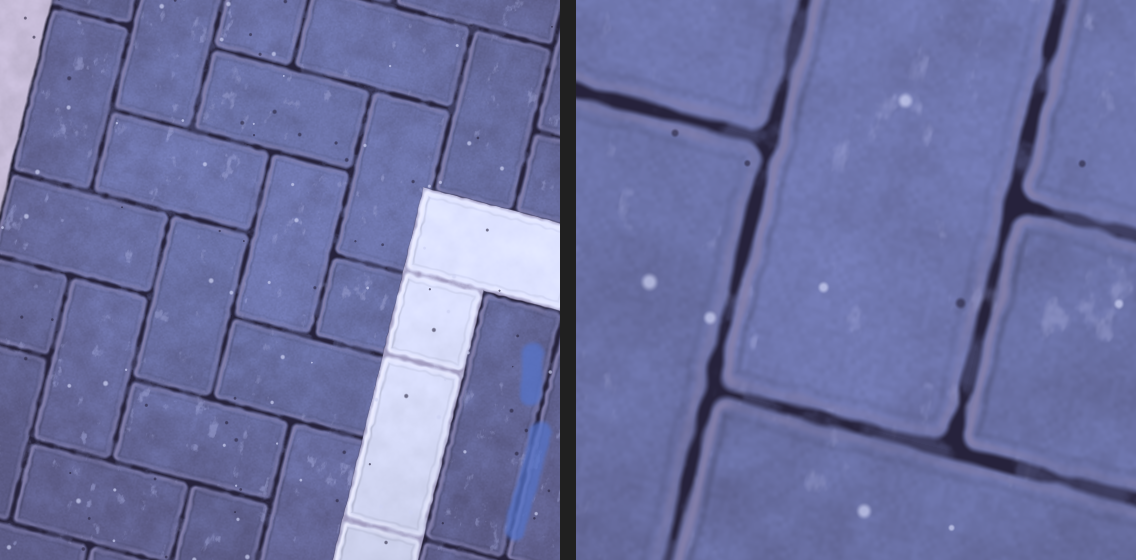
Left: the whole. Right: its middle third, enlarged.
Reproduce this texture procedurally as a WebGL 2 fragment shader.

```glsl
#version 300 es
precision highp float;
// Tilted herringbone paving with a pale L-shaped band of bricks at the right.
// Each point finds the brick that holds it; a rounded box distance then gives
// joint, rim and face. Noise adds wear, specks and tone; two paint strokes end it.
uniform vec2 u_resolution;
out vec4 fragColor;

const vec3 BLUE_FACE = vec3(0.425, 0.455, 0.670);
const vec3 GREY_FACE = vec3(0.365, 0.365, 0.540);
const vec3 PALE_FACE = vec3(0.850, 0.870, 0.985);
const vec3 DARK_JOINT = vec3(0.150, 0.135, 0.235);
const vec3 PALE_JOINT = vec3(0.640, 0.620, 0.760);
const vec3 DARK_RIM = vec3(0.520, 0.500, 0.670);
const vec3 PALE_RIM = vec3(0.930, 0.930, 1.000);
const vec3 KERB = vec3(0.770, 0.730, 0.840);
const vec3 PAINT = vec3(0.330, 0.450, 0.790);
const vec2 BAND_CORNER = vec2(3.88, -0.03);

float hash(vec2 p) {
  return fract(sin(dot(p, vec2(127.1, 311.7))) * 43758.5453);
}

float noise(vec2 p) {
  vec2 i = floor(p), f = fract(p);
  f = f * f * (3.0 - 2.0 * f);
  return mix(mix(hash(i), hash(i + vec2(1, 0)), f.x),
             mix(hash(i + vec2(0, 1)), hash(i + vec2(1, 1)), f.x), f.y);
}

float fbm(vec2 p) {
  float sum = 0.0, gain = 0.5;
  for (int i = 0; i < 4; i++) {
    sum += gain * noise(p);
    p = p * 2.1 + 7.3;
    gain *= 0.5;
  }
  return sum / 0.9375;
}

float roundBox(vec2 p, vec2 halfSize, float radius) {
  vec2 q = abs(p) - halfSize + radius;
  return length(max(q, 0.0)) + min(max(q.x, q.y), 0.0) - radius;
}

float segment(vec2 p, vec2 a, vec2 b) {
  vec2 pa = p - a, ba = b - a;
  return length(pa - ba * clamp(dot(pa, ba) / dot(ba, ba), 0.0, 1.0));
}

// Bricks are returned as (corner, size) in units of one brick width.
vec4 herringbone(vec2 p) {
  vec2 cell = floor(p);
  float k = mod(cell.x + cell.y, 4.0);
  return k < 2.0 ? vec4(cell - vec2(k, 0), 2, 1) : vec4(cell - vec2(0, k - 2.0), 1, 2);
}

vec4 bandBrick(vec2 p) {
  if (p.y < 1.0) return vec4(2.0 * floor(p.x / 2.0), 0, 2, 1);
  if (p.x < 1.0) return p.y < 2.0 ? vec4(0, 1, 1, 1) : vec4(0, 2.0 * floor(p.y / 2.0), 1, 2);
  return vec4(floor(p.x), 1.0 + 3.0 * floor((p.y - 1.0) / 3.0), 1, 3);
}

vec3 paver(vec2 p, vec4 brick, vec3 face, vec3 rimColour, vec3 joint, float aa) {
  vec2 halfSize = 0.5 * brick.zw;
  vec2 q = p - brick.xy - halfSize;
  float d = roundBox(q, halfSize - 0.030, 0.06) + 0.022 * (noise(p * 11.0) - 0.5);
  float wear = fbm(p * 6.0 + 3.0);
  float leftSide = smoothstep(0.12, 0.06, q.x + halfSize.x);
  vec3 col = face * (0.97 + 0.06 * hash(brick.xy + 2.0));
  // worn rim, brightest along the left side, with a faint crease inside it
  col *= 1.0 - 0.12 * smoothstep(0.025, 0.0, abs(d + 0.065)) * (0.4 + leftSide);
  float rim = smoothstep(0.026 + aa, 0.0, abs(d + 0.020));
  col = mix(col, rimColour, rim * mix(0.75 * wear, 0.85, leftSide));
  float groove = smoothstep(-0.005 - aa, 0.018 + aa, d);
  return mix(col, joint, groove * mix(0.65, 1.0, smoothstep(0.3, 0.55, wear)));
}

// Scattered round marks, one possible per grid cell.
float specks(vec2 p, float density, float seed) {
  vec2 cell = floor(p);
  vec2 centre = 0.25 + 0.5 * vec2(hash(cell + seed), hash(cell + seed + 5.0));
  float radius = 0.08 + 0.14 * hash(cell + seed + 9.0);
  return step(hash(cell + seed + 13.0), density)
       * smoothstep(radius, radius * 0.3, length(fract(p) - centre));
}

void main() {
  // canvas with y downward, then skewed brick axes
  vec2 uv = gl_FragCoord.xy / u_resolution;
  uv.y = 1.0 - uv.y;
  mat2 brickAxes = mat2(0.1436, 0.0371, -0.0361, 0.1478);
  vec2 p = inverse(brickAxes) * (uv - vec2(0.198, 0.195));
  float aa = 7.0 / min(u_resolution.x, u_resolution.y);

  // uneven light and face texture
  float light = smoothstep(0.80, 0.12, distance(uv, vec2(0.55, 0.36)));
  float grain = fbm(p * 5.0) - 0.5;
  vec3 face = mix(GREY_FACE, BLUE_FACE, clamp(light + 0.6 * grain, 0.0, 1.0));
  face *= 1.0 + 0.10 * grain + 0.06 * (noise(p * 45.0) - 0.5);
  float scuff = smoothstep(0.68, 0.85, fbm(p * vec2(8.0, 5.0) + 20.0));
  face = mix(face, vec3(0.62, 0.64, 0.83), 0.5 * scuff);
  vec3 paleFace = PALE_FACE * (1.0 - 0.07 * smoothstep(0.5, 1.0, uv.y) + 0.07 * grain);

  // field and panel, the panel holding the pale band
  vec2 b = p - BAND_CORNER + 0.016 * (noise(p * 14.0) - 0.5);
  float outer = max(-b.x, -b.y), inner = max(1.0 - b.x, 1.0 - b.y);
  float pale = smoothstep(aa, -aa, max(outer, -inner));
  vec3 field = paver(p, herringbone(p), face, DARK_RIM, DARK_JOINT, aa);
  vec3 panel = paver(b, bandBrick(b), mix(face, paleFace, pale),
                     mix(DARK_RIM, PALE_RIM, pale), mix(DARK_JOINT, PALE_JOINT, pale), aa);
  vec3 col = mix(field, panel, smoothstep(aa, -aa, outer));

  // blue paint strokes, kerb strip, and small marks
  float stroke = min(segment(p, vec2(5.63, 1.55), vec2(5.73, 2.02)),
                     segment(p, vec2(5.95, 2.42), vec2(5.93, 3.60)));
  col = mix(col, PAINT, 0.72 * smoothstep(0.17, 0.09, stroke + 0.06 * grain));
  float kerbEdge = p.x + 1.0 + 0.04 * grain;
  col *= 1.0 - 0.25 * smoothstep(0.06, 0.0, abs(kerbEdge));
  col = mix(col, KERB * (1.0 + 0.15 * grain), smoothstep(0.02, -0.03, kerbEdge));
  col = mix(col, vec3(0.80, 0.82, 0.95), 0.7 * specks(p * 5.0, 0.05, 1.0));
  col = mix(col, DARK_JOINT, 0.6 * specks(p * 6.0, 0.03, 31.0));
  fragColor = vec4(col, 1.0);
}
```
